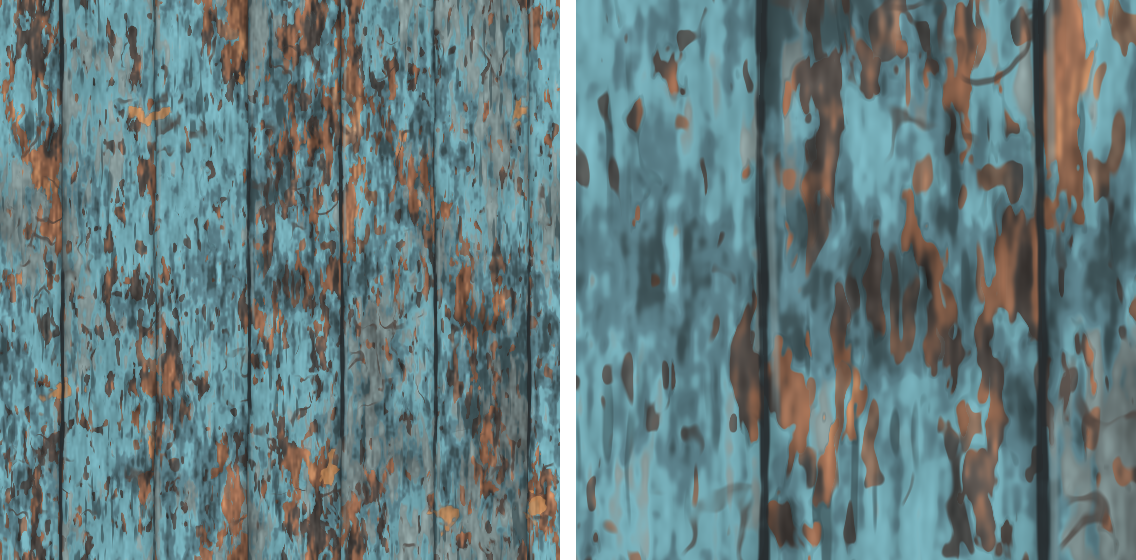
Left, the full canvas; right, a detail of the centre.
This texture is drawn by a Shadertoy shader. Its source:

```glsl
// Weathered vertical planks with flaking blue paint, rusty chips and dark seams.

const float PLANKS = 6.0;
const float SEAM_SHIFT = 0.66;      // seam position, in planks
const float SEAM_WIDTH = 0.020;     // half width, in planks
const float CHIP_LEVEL = 0.632;     // higher leaves more paint
const float FLECK_LEVEL = 0.675;    // same for the small flecks
const float GRAIN_CONTRAST = 0.36;
const int KNOTS = 7;

const vec3 PAINT_LIGHT = vec3(0.44, 0.65, 0.69);
const vec3 PAINT_MID   = vec3(0.36, 0.51, 0.55);
const vec3 PAINT_DARK  = vec3(0.26, 0.35, 0.37);
const vec3 WORN_GREY   = vec3(0.46, 0.49, 0.48);
const vec3 WOOD_DARK   = vec3(0.29, 0.25, 0.23);
const vec3 RUST        = vec3(0.50, 0.33, 0.24);
const vec3 BARE_WOOD   = vec3(0.72, 0.51, 0.33);
const vec3 SEAM_DARK   = vec3(0.15, 0.17, 0.18);
const vec3 PALE_LIP    = vec3(0.60, 0.70, 0.71);

float hash(vec2 cell, float seed) {
    uvec2 q = uvec2(ivec2(cell)) * uvec2(1597334673u, 3812015801u);
    uint n = (q.x ^ q.y ^ (uint(int(seed)) * 2654435769u)) * 1597334673u;
    n = (n ^ (n >> 15)) * 2246822519u;
    n ^= n >> 13;
    return float(n >> 8) / 16777216.0;
}

// Value noise that wraps over the unit square.
float noise(vec2 uv, vec2 cells, float seed) {
    vec2 p = uv * cells;
    vec2 i = floor(p), f = p - i;
    f = f * f * (3.0 - 2.0 * f);
    vec2 a = mod(i, cells), b = mod(i + 1.0, cells);
    return mix(mix(hash(a, seed), hash(vec2(b.x, a.y), seed), f.x),
               mix(hash(vec2(a.x, b.y), seed), hash(b, seed), f.x), f.y);
}

float fbm(vec2 uv, vec2 cells, int octaves, float seed) {
    float sum = 0.0, weight = 0.5, total = 0.0;
    for (int i = 0; i < octaves; i++) {
        sum += weight * noise(uv, cells, seed + float(i));
        total += weight;
        weight *= 0.6;
        cells *= 2.0;
    }
    return sum / total;
}

// Ragged spots of bare wood beside the seams.
float knotSpots(vec2 uv, float ragged) {
    float spots = 0.0;
    for (int i = 0; i < KNOTS; i++) {
        vec2 cell = vec2(float(i), 3.0);
        float side = (hash(cell, 71.0) - 0.5) * 0.35;
        float x = (floor(hash(cell, 72.0) * PLANKS) + SEAM_SHIFT + side) / PLANKS;
        vec2 d = fract(uv - vec2(x, hash(cell, 73.0)) + 0.5) - 0.5;
        vec2 size = mix(vec2(0.014, 0.028), vec2(0.036, 0.014), hash(cell, 74.0));
        float r = length(d / size) + (ragged - 0.5) * 3.0;
        spots = max(spots, 1.0 - smoothstep(0.45, 0.95, r));
    }
    return spots;
}

void mainImage(out vec4 fragColor, in vec2 fragCoord) {
    vec2 uv = fragCoord / iResolution.xy;

    // Plank layout
    float wobble = (noise(uv, vec2(3.0, 7.0), 5.0) - 0.5) * 0.03;
    float across = uv.x * PLANKS - SEAM_SHIFT + wobble;
    float plank = mod(floor(across), PLANKS);
    float f = fract(across);
    float seed = 100.0 + plank * 50.0;

    // Wood grain and broad wear
    vec2 warp = vec2(fbm(uv, vec2(30.0, 18.0), 3, 11.0), fbm(uv, vec2(24.0, 20.0), 3, 15.0)) - 0.5;
    vec2 p = uv + warp * vec2(0.020, 0.026);
    float streak = fbm(uv + warp * 0.004, vec2(60.0, 8.0), 2, seed);
    float fine = fbm(uv + warp * 0.003, vec2(120.0, 26.0), 2, seed + 3.0);
    float speckle = noise(uv, vec2(230.0, 130.0), 19.0);
    float cloud = fbm(p, vec2(8.0, 6.0), 5, seed + 6.0);
    float mottle = fbm(p, vec2(52.0, 40.0), 3, 21.0);
    float grain = (streak - 0.5) * 0.45 + (fine - 0.5) * 1.1 + (speckle - 0.5) * 0.22;

    // Paint
    float tone = 0.52 + (cloud - 0.5) * 0.72 + grain * GRAIN_CONTRAST + (mottle - 0.5) * 0.32;
    tone += (hash(vec2(plank, 1.0), 31.0) - 0.5) * 0.05;
    vec3 color = mix(PAINT_DARK, PAINT_MID, smoothstep(0.27, 0.42, tone));
    color = mix(color, PAINT_LIGHT, smoothstep(0.43, 0.55, tone));

    // Greyed, worn streaks
    float wear = fbm(p, vec2(9.0, 5.0), 3, seed + 12.0);
    float grey = smoothstep(0.54, 0.68, wear + grain * 0.6);
    color = mix(color, WORN_GREY * (0.9 + 0.6 * (tone - 0.4)), grey * 0.8);
    color *= 1.0 + grain * 0.34;

    // Thin dark weathering lines along the grain
    float line = noise(uv + warp * 0.005, vec2(170.0, 22.0), seed + 36.0);
    float lineZone = smoothstep(0.40, 0.62, noise(p, vec2(14.0, 10.0), seed + 37.0));
    color = mix(color, PAINT_DARK * 0.85, smoothstep(0.70, 0.84, line) * lineZone * 0.65);

    // Flaked chips and small flecks, denser in rusty zones
    float zone = fbm(p, vec2(7.0, 3.0), 2, seed + 17.0);
    float flake = fbm(p, vec2(46.0, 16.0), 4, seed + 21.0);
    float bare = flake + (zone - 0.5) * 0.42 + grain * 0.14;
    float chip = smoothstep(CHIP_LEVEL, CHIP_LEVEL + 0.035, bare);
    float rim = smoothstep(CHIP_LEVEL - 0.04, CHIP_LEVEL, bare) * (1.0 - chip);
    float fleck = fbm(p, vec2(96.0, 34.0), 2, seed + 40.0) + (zone - 0.5) * 0.3 + (cloud - 0.5) * -0.15;
    chip = max(chip, 0.85 * smoothstep(FLECK_LEVEL, FLECK_LEVEL + 0.06, fleck));
    float hue = fbm(p, vec2(18.0, 12.0), 3, seed + 26.0) + (zone - 0.5) * 0.35 + grain * 0.45;
    vec3 wood = mix(WOOD_DARK, RUST, smoothstep(0.42, 0.62, hue));
    wood = mix(wood, BARE_WOOD, smoothstep(0.72, 0.98, hue) * 0.45);
    color *= 1.0 - 0.12 * rim;
    color = mix(color, wood * (1.0 + grain * 0.8), chip * 0.92);

    // Short jagged cracks
    float vein = abs(noise(uv + warp * 0.05, vec2(26.0, 20.0), seed + 30.0) - 0.5);
    float crackZone = smoothstep(0.54, 0.64, fbm(p, vec2(9.0, 8.0), 3, seed + 31.0));
    float crack = 1.0 - smoothstep(0.015, 0.06, vein);
    color = mix(color, WOOD_DARK, crack * crackZone * smoothstep(0.35, 0.6, mottle) * 0.7);

    // Bare knots
    float knot = knotSpots(uv, mottle);
    vec3 knotColor = mix(RUST, BARE_WOOD, smoothstep(0.3, 0.9, knot)) * (1.0 + grain * 0.5);
    color = mix(color, knotColor, knot * 0.9);

    // Broken seams with a pale worn lip and a soft shadow
    float edge = min(f, 1.0 - f);
    float depth = smoothstep(0.38, 0.56, noise(uv, vec2(6.0, 3.0), 43.0) + (mottle - 0.5) * 0.3);
    float lip = smoothstep(0.020, 0.035, f) * (1.0 - smoothstep(0.045, 0.065, f));
    color = mix(color, PALE_LIP, lip * 0.5 * smoothstep(0.42, 0.62, streak));
    color *= 1.0 - 0.22 * (1.0 - smoothstep(0.0, 0.08, edge));
    float width = SEAM_WIDTH * mix(0.55, 1.0, depth);
    float seam = 1.0 - smoothstep(width * 0.6, width * 1.25, edge + (fine - 0.5) * 0.02);
    color = mix(color, SEAM_DARK, seam * mix(0.35, 0.92, depth));

    fragColor = vec4(clamp(color, 0.0, 1.0), 1.0);
}
```
